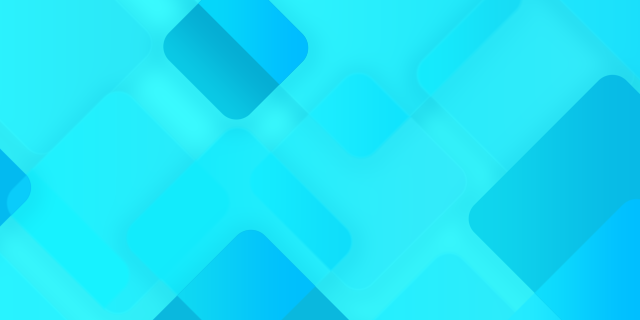
This background is drawn by a WebGL 2 fragment shader. Its source:

```glsl
#version 300 es
precision highp float;
// Draws overlapping translucent rounded diamonds in cyan and blue with soft shadows.
uniform vec2 u_resolution;
out vec4 outColor;

const float RADIUS = 0.062;
const float SQRT2 = 1.41421;
const vec3 GLOW = vec3(0.23, 0.985, 1.0);
const vec3 SHADE = vec3(0.04, 0.74, 0.86);

// Signed distance to a rounded box; bounds hold (minA, maxA, minB, maxB) on the diagonals.
float diamond(vec2 diag, vec4 bounds) {
    vec2 center = 0.5 * (bounds.xz + bounds.yw);
    vec2 halfSize = 0.5 * (bounds.yw - bounds.xz);
    vec2 d = (abs(diag - center) - halfSize) / SQRT2 + RADIUS;
    return length(max(d, 0.0)) + min(max(d.x, d.y), 0.0) - RADIUS;
}

float coverage(float dist, float soft) {
    float edge = max(soft, 0.75 / u_resolution.y);
    return 1.0 - smoothstep(-edge, edge, dist);
}

vec3 ramp(float x, float left, float right, vec3 a, vec3 b) {
    return mix(a, b, smoothstep(left, right, x));
}

vec3 fill(vec3 base, float dist, float soft, vec3 color) {
    return mix(base, color, coverage(dist, soft));
}

// Shadow falling downward, kept outside of the shape that casts it.
vec3 shadow(vec3 base, vec2 diag, vec4 bounds, float strength) {
    float dist = max(diamond(diag + vec2(-0.012, 0.012), bounds), 0.0);
    float outside = 1.0 - coverage(diamond(diag, bounds), 0.003);
    return mix(base, SHADE, strength * outside * exp(-dist * dist / 0.0024));
}

// Pale tile: shadow first, then its horizontal gradient.
vec3 tile(vec3 base, vec2 diag, vec4 bounds, float strength, vec3 a, vec3 b) {
    vec3 color = shadow(base, diag, bounds, strength);
    float x = 0.5 * (diag.x + diag.y);
    float left = 0.5 * (bounds.x + bounds.z);
    float right = 0.5 * (bounds.y + bounds.w);
    return fill(color, diamond(diag, bounds), 0.008, ramp(x, left, right, a, b));
}

void main() {
    vec2 p = gl_FragCoord.xy / u_resolution.y;
    p.x += 1.0 - 0.5 * u_resolution.x / u_resolution.y;
    vec2 diag = vec2(p.x + 1.0 - p.y, p.x - 1.0 + p.y);

    // Layout on the two diagonals
    vec4 upperLeft = vec4(-0.104, 0.638, -0.378, 0.365);
    vec4 left = vec4(0.630, 1.375, -0.638, 0.109);
    vec4 lowerLeft = vec4(0.544, 1.289, -1.174, -0.430);
    vec4 leftBlue = vec4(-0.1, 0.708, -0.9, -0.464);
    vec4 corner = vec4(-0.2, 1.3, -1.5, -0.79);
    vec4 topWide = vec4(0.39, 1.646, 0.609, 1.667);
    vec4 topBlue = vec4(0.630, 1.138, 0.339, 0.839);
    vec4 middle = vec4(1.323, 2.052, 0.188, 0.917);
    vec4 lowerMiddle = vec4(1.115, 1.880, -0.370, 0.370);
    vec4 bottomBlue = vec4(1.477, 2.3, -0.7, 0.091);
    vec4 bottomPale = vec4(2.167, 2.9, -0.1, 0.638);
    vec4 upperRight = vec4(1.510, 2.240, 1.047, 1.776);
    vec4 topCorner = vec4(1.5, 2.7, 1.75, 2.6);
    vec4 rightTeal = vec4(2.122, 3.2, 0.755, 1.706);
    vec4 rightBlue = vec4(2.586, 3.4, 0.5, 1.393);

    // Pale tiles
    vec3 color = GLOW;
    color = tile(color, diag, upperLeft, 0.22, vec3(0.17, 0.96, 1.0), vec3(0.17, 0.91, 0.97));
    color = tile(color, diag, topWide, 0.24, vec3(0.20, 0.97, 1.0), vec3(0.13, 0.91, 0.98));
    color = tile(color, diag, upperRight, 0.24, vec3(0.16, 0.92, 0.98), vec3(0.20, 0.92, 0.98));
    color = tile(color, diag, topCorner, 0.24, vec3(0.12, 0.90, 0.99), vec3(0.06, 0.82, 0.97));
    color = tile(color, diag, left, 0.18, vec3(0.12, 0.95, 1.0), vec3(0.16, 0.92, 0.98));
    color = tile(color, diag, middle, 0.20, vec3(0.15, 0.94, 0.99), vec3(0.20, 0.92, 0.98));
    color = tile(color, diag, lowerMiddle, 0.18, vec3(0.07, 0.92, 0.99), vec3(0.15, 0.93, 0.99));
    color = tile(color, diag, bottomPale, 0.12, vec3(0.14, 0.94, 1.0), vec3(0.18, 0.92, 0.98));
    color = tile(color, diag, corner, 0.16, vec3(0.13, 0.96, 1.0), vec3(0.16, 0.95, 1.0));

    // Pale overlaps
    float wideDist = diamond(diag, topWide);
    float middleDist = diamond(diag, middle);
    float lowerDist = diamond(diag, lowerMiddle);
    float leftDist = diamond(diag, left);
    color = fill(color, max(wideDist, middleDist), 0.008,
        ramp(p.x, 0.95, 1.3, vec3(0.11, 0.93, 1.0), vec3(0.06, 0.89, 0.99)));
    color = shadow(color, diag, topWide, 0.10);
    color = fill(color, max(lowerDist, middleDist), 0.006,
        ramp(p.x, 0.75, 1.1, vec3(0.08, 0.93, 1.0), vec3(0.06, 0.87, 0.98)));
    color = fill(color, max(lowerDist, leftDist), 0.008, vec3(0.07, 0.92, 0.99));
    color = fill(color, max(wideDist, diamond(diag, upperRight)), 0.008,
        ramp(p.x, 1.3, 1.65, vec3(0.08, 0.92, 0.99), vec3(0.09, 0.86, 0.96)));
    color = fill(color, max(leftDist, diamond(diag, lowerLeft)), 0.008, vec3(0.09, 0.95, 1.0));

    // Deep tiles, split where another tile crosses them
    float topDist = diamond(diag, topBlue);
    color = shadow(color, diag, topBlue, 0.22);
    color = fill(color, topDist, 0.0, ramp(diag.y, 0.33, 0.61, vec3(0.04, 0.79, 0.90), vec3(0.02, 0.68, 0.83)));
    color = fill(color, max(topDist, wideDist), 0.0,
        ramp(p.x, 0.65, 0.96, vec3(0.02, 0.84, 0.98), vec3(0.0, 0.74, 1.0)));

    float leftBlueDist = diamond(diag, leftBlue);
    color = shadow(color, diag, leftBlue, 0.20);
    color = fill(color, leftBlueDist, 0.0, vec3(0.01, 0.73, 0.94));
    color = fill(color, max(leftBlueDist, leftDist), 0.004, vec3(0.04, 0.80, 0.98));

    float bottomDist = diamond(diag, bottomBlue);
    color = shadow(color, diag, bottomBlue, 0.20);
    color = fill(color, bottomDist, 0.0, vec3(0.04, 0.72, 0.87));
    color = fill(color, max(bottomDist, lowerDist), 0.003,
        ramp(p.x, 0.52, 0.95, vec3(0.06, 0.85, 0.95), vec3(0.0, 0.75, 0.99)));

    float tealDist = diamond(diag, rightTeal);
    float blueDist = diamond(diag, rightBlue);
    color = shadow(color, diag, rightTeal, 0.20);
    color = fill(color, blueDist, 0.003, ramp(p.x, 1.62, 1.9, vec3(0.14, 0.92, 1.0), vec3(0.03, 0.82, 1.0)));
    color = fill(color, tealDist, 0.0, ramp(p.x, 1.46, 2.0, vec3(0.06, 0.84, 0.93), vec3(0.03, 0.73, 0.90)));
    color = fill(color, max(tealDist, blueDist), 0.003,
        ramp(p.x, 1.65, 2.0, vec3(0.06, 0.87, 0.99), vec3(0.0, 0.75, 1.0)));

    outColor = vec4(color, 1.0);
}
```
